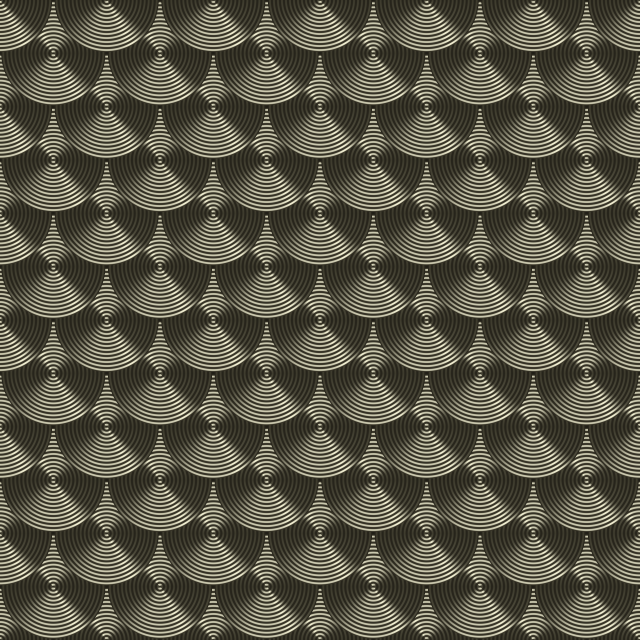
Give the GLSL for this pattern, as a Shadertoy shader.

```glsl
// Overlapping rows of grooved metal discs, six across and twelve staggered rows.
// Each disc is a set of concentric ridges lit by a conical, brushed-metal sheen;
// upper rows cover lower ones. Supersampled to keep the fine ridges smooth.

const float PI = 3.14159265;
const float RADIUS = 0.488;   // disc radius, in units of the column spacing
const float RINGS = 13.0;

// Offset from the nearest disc centre in a row; odd rows shift by half a column
vec2 offsetInRow(vec2 p, float row) {
    float x = p.x - 0.5 * mod(row, 2.0);
    return vec2(fract(x + 0.5) - 0.5, p.y - 0.5 * row);
}

// Sheen around the disc: soft on the left flank, crisp on the right
float coneSheen(vec2 d) {
    float c = abs(d.y) / max(length(d), 1e-4);
    float a = acos(clamp(c, 0.0, 1.0)) * (d.x * d.y > 0.0 ? -1.0 : 1.0);
    float lobe = smoothstep(-1.2, -0.3, a) * (1.0 - smoothstep(0.6, 0.95, a));
    float glint = exp(-pow((a - 0.52) / 0.16, 2.0));
    return 0.13 * c + 0.6 * lobe + 0.22 * glint;
}

vec3 discColor(vec2 d) {
    float t = length(d) / RADIUS;
    float wave = 0.5 - 0.5 * cos(2.0 * PI * RINGS * t);
    float ridge = smoothstep(0.25, 0.85, wave);
    float sheen = coneSheen(d);
    vec3 groove = vec3(0.15, 0.14, 0.105) * (1.0 + 0.5 * sheen);
    vec3 crest = mix(vec3(0.24, 0.23, 0.175), vec3(1.0, 0.99, 0.87), sheen);
    return mix(groove, crest, ridge);
}

vec3 scales(vec2 p) {
    // The row above the point lies on top of the row below it
    float row = floor(2.0 * p.y) + 1.0;
    for (int i = 0; i < 2; i++) {
        vec2 d = offsetInRow(p, row - float(i));
        if (length(d) < RADIUS) return discColor(d);
    }
    return vec3(0.13, 0.12, 0.09);
}

void mainImage(out vec4 fragColor, in vec2 fragCoord) {
    const int AA = 4;
    vec3 sum = vec3(0.0);
    for (int j = 0; j < AA; j++) {
        for (int i = 0; i < AA; i++) {
            vec2 jitter = (vec2(i, j) + 0.5) / float(AA) - 0.5;
            sum += scales(6.0 * (fragCoord + jitter) / iResolution.xy);
        }
    }
    fragColor = vec4(sum / float(AA * AA), 1.0);
}
```
